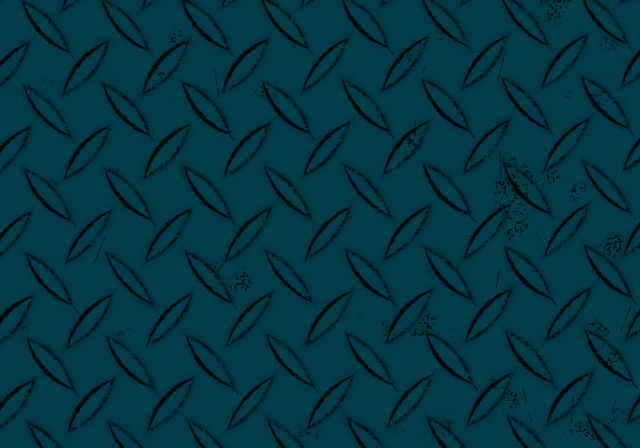
Reproduce this texture procedurally as a WebGL 1 fragment shader.

```glsl
precision highp float;
// Dark teal tread plate: alternating leaning lozenges with shaded edges, grime and scratches.
uniform vec2 u_resolution;

#define PITCH vec2(0.1247, 0.1319)   // repeat size, canvas width = 1
#define ANCHOR vec2(0.0729, 0.527)   // centre of one falling lozenge
#define TILT 0.0145                  // slight rotation of the plate
#define HALF_LENGTH 0.0535
#define HALF_WIDTH 0.0122
#define EDGE_WIDTH 0.0031            // half width of the black edge
#define GRIME 0.8
#define SCRATCHES 12
#define PLATE vec3(0.0, 0.24, 0.294)
#define SHADOW vec3(0.0, 0.03, 0.045)

float hash(vec2 p) {
  return fract(sin(dot(p, vec2(127.1, 311.7))) * 43758.545);
}

vec2 gradient(vec2 cell) {
  float a = 6.2832 * hash(cell);
  return vec2(cos(a), sin(a));
}

// Gradient noise, roughly -0.6 to 0.6
float noise(vec2 p) {
  vec2 i = floor(p), f = fract(p);
  vec2 u = f * f * f * (f * (f * 6.0 - 15.0) + 10.0);
  vec2 e = vec2(0.0, 1.0);
  float low = mix(dot(gradient(i), f), dot(gradient(i + e.yx), f - e.yx), u.x);
  float high = mix(dot(gradient(i + e.xy), f - e.xy), dot(gradient(i + 1.0), f - 1.0), u.x);
  return mix(low, high, u.y);
}

float segment(vec2 p, vec2 a, vec2 b) {
  vec2 d = b - a;
  return length(p - a - d * clamp(dot(p - a, d) / dot(d, d), 0.0, 1.0));
}

// Darkness of one lozenge; lean is +1 rising, -1 falling to the right
float lozenge(vec2 q, float lean, float grain, float blotch, float aa) {
  vec2 id = floor(q + 0.5);
  vec2 c = (q - id) * PITCH;
  float rnd = hash(id + 7.3 * lean);
  vec2 m = vec2(dot(c, vec2(0.66, 0.751 * lean)), dot(c, vec2(-0.751, 0.66 * lean)));

  // Pointed oval from two arcs, with a slightly ragged rim
  float w = HALF_WIDTH * (0.88 + 0.24 * rnd);
  float radius = (HALF_LENGTH * HALF_LENGTH + w * w) / (2.0 * w);
  float d = length(vec2(m.x, abs(m.y) + radius - w)) - radius + 0.0016 * grain;
  float taper = clamp(1.0 - pow(m.x / HALF_LENGTH, 2.0), 0.0, 1.0);
  float left = smoothstep(-0.002, 0.002, m.y);

  // Black left edge, softer and broken right edge
  float band = EDGE_WIDTH * (0.3 + 0.7 * taper) * (0.85 + 0.3 * rnd);
  float soft = 0.0008 + aa;
  float crisp = 1.0 - smoothstep(band - soft, band + soft, abs(d));
  float faint = exp(-pow(d / 0.0032, 2.0)) * clamp(0.58 + 0.7 * grain + 0.5 * blotch, 0.0, 0.9);
  float tone = mix(faint, crisp, left);

  // Shading that fades into the plate
  float halo = d > 0.0 ? exp(-d / 0.0045) : 0.8 * exp(d / 0.0025);
  tone = max(tone, halo * clamp(0.34 + 0.6 * blotch + 0.5 * grain, 0.0, 0.8));

  // Thin crease running on from the lower tip of falling lozenges
  float crease = segment(m, vec2(HALF_LENGTH - 0.003, 0.0), vec2(HALF_LENGTH + 0.013, 0.001));
  crease = 1.0 - smoothstep(0.0004, 0.0011 + aa, crease + 0.0005 * grain);
  return max(tone, crease * step(lean, 0.0) * (0.25 + 0.4 * rnd));
}

void main() {
  vec2 p = gl_FragCoord.xy / u_resolution.x;
  float aspect = u_resolution.y / u_resolution.x;
  float aa = 0.6 / u_resolution.x;
  float grain = noise(p * 240.0) + 0.6 * noise(p * 110.0);
  float blotch = noise(p * 31.0 + 4.7);

  // Two lozenges per repeat, half a repeat apart
  vec2 r = p - ANCHOR;
  vec2 q = vec2(r.x + TILT * r.y, r.y - TILT * r.x) / PITCH;
  float tone = lozenge(q, -1.0, grain, blotch, aa);
  tone = max(tone, lozenge(q - 0.5, 1.0, grain, blotch, aa));

  // Speckled grime, heaviest toward the right
  vec2 g = (p - vec2(0.83, 0.36)) / vec2(0.12, 0.07);
  float patches = noise(p * 13.0 + 2.1) + 0.5 * blotch + 0.3 * (p.x - 0.8) + 0.25 * exp(-dot(g, g));
  float speckle = smoothstep(0.0, 0.45, grain + 0.25 * blotch);
  tone = max(tone, GRIME * smoothstep(0.22, 0.6, patches) * speckle);

  // Scattered, nearly upright scratches
  for (int i = 0; i < SCRATCHES; i++) {
    float k = float(i) + 1.0;
    vec2 start = vec2(sqrt(hash(vec2(k, 1.7))), aspect * hash(vec2(k, 5.2)));
    float slant = 0.7 * (hash(vec2(k, 8.4)) - 0.4);
    float reach = 0.015 + 0.03 * hash(vec2(k, 3.9));
    float d = segment(p, start, start + reach * vec2(slant, 1.0));
    float line = 1.0 - smoothstep(0.0002, 0.0009 + aa, d + 0.0004 * grain);
    tone = max(tone, line * clamp(0.5 + 0.5 * grain, 0.0, 0.8));
  }

  // Faint unevenness of the bare plate
  vec3 plate = PLATE * (1.0 + 0.025 * blotch + 0.03 * grain);
  gl_FragColor = vec4(mix(plate, SHADOW, clamp(tone, 0.0, 1.0)), 1.0);
}
```
